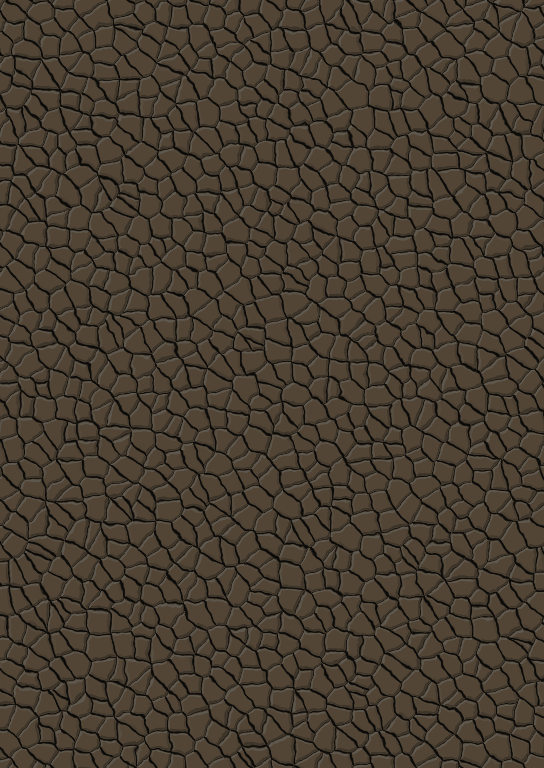
Give the GLSL for this texture, as a WebGL 1 fragment shader.

```glsl
precision highp float;
uniform vec2 u_resolution;

vec2 hash2(vec2 p) {
  p = vec2(dot(p, vec2(127.1, 311.7)), dot(p, vec2(269.5, 183.3)));
  return fract(sin(p) * 43758.547);
}

float gradientNoise(vec2 p) {
  vec2 i = floor(p), f = fract(p);
  vec2 u = f * f * f * (f * (f * 6.0 - 15.0) + 10.0);
  float a = dot(hash2(i) * 2.0 - 1.0, f);
  float b = dot(hash2(i + vec2(1, 0)) * 2.0 - 1.0, f - vec2(1, 0));
  float c = dot(hash2(i + vec2(0, 1)) * 2.0 - 1.0, f - vec2(0, 1));
  float d = dot(hash2(i + 1.0) * 2.0 - 1.0, f - 1.0);
  return mix(mix(a, b, u.x), mix(c, d, u.x), u.y);
}

// Voronoi border: xy is the direction to the nearest edge, z its distance
vec3 crackEdge(vec2 p) {
  vec2 cell = floor(p), f = fract(p);
  vec2 nearest = vec2(0.0), nearestId = vec2(0.0);
  float best = 8.0;
  for (int y = -1; y <= 1; y++) {
    for (int x = -1; x <= 1; x++) {
      vec2 id = vec2(float(x), float(y));
      vec2 r = id + hash2(cell + id) - f;
      if (dot(r, r) < best) {
        best = dot(r, r);
        nearest = r;
        nearestId = id;
      }
    }
  }
  vec3 edge = vec3(1.0, 0.0, 8.0);
  for (int y = -2; y <= 2; y++) {
    for (int x = -2; x <= 2; x++) {
      vec2 id = nearestId + vec2(float(x), float(y));
      vec2 r = id + hash2(cell + id) - f;
      vec2 across = r - nearest;
      if (dot(across, across) > 0.0001) {
        vec2 n = normalize(across);
        float d = dot(0.5 * (nearest + r), n);
        if (d < edge.z) edge = vec3(n, d);
      }
    }
  }
  return edge;
}

void main() {
  vec2 p = gl_FragCoord.xy / u_resolution.x * 26.5;
  float pixel = 26.5 / u_resolution.x;

  // Wavy cracks, with cells slightly drawn out along the falling diagonal
  vec2 q = p + 0.2 * vec2(gradientNoise(p * 1.7), gradientNoise(p * 1.7 + 41.3));
  q += 0.05 * vec2(gradientNoise(p * 4.5 + 7.1), gradientNoise(p * 4.5 + 19.7));
  q += 0.06 * (q.x + q.y);
  vec3 edge = crackEdge(q);

  // Falling diagonals are broad and black, the others fine and ragged
  float falling = abs(dot(edge.xy, vec2(0.7071)));
  float halfWidth = mix(0.012, 0.058, smoothstep(0.3, 1.0, falling));
  halfWidth += 0.016 * gradientNoise(p * 7.0);
  float soft = max(0.03, 0.75 * pixel);
  float crack = 1.0 - smoothstep(halfWidth - soft, halfWidth + soft, edge.z);

  // Bevel lit from the upper left
  float facing = dot(edge.xy, vec2(-0.6, 0.8));
  float rim = 1.0 - smoothstep(0.02, 0.07, abs(edge.z - halfWidth - 0.07));
  vec3 color = vec3(0.32, 0.27, 0.21);
  color = mix(color, vec3(0.41, 0.41, 0.39), rim * 0.55 * smoothstep(0.3, 0.95, facing));
  color = mix(color, vec3(0.17, 0.15, 0.12), rim * 0.55 * smoothstep(0.1, 0.9, -facing));
  color = mix(color, vec3(0.045, 0.042, 0.035), crack);

  gl_FragColor = vec4(color, 1.0);
}
```
